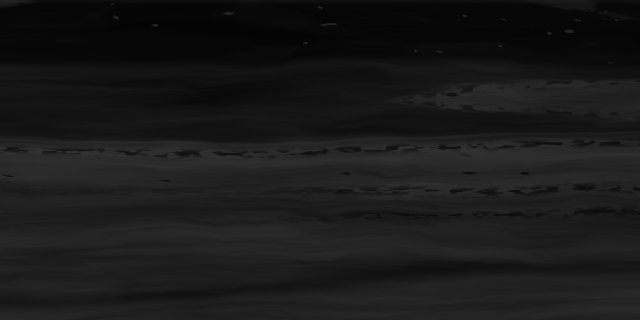
Write a Shadertoy shader that draws this texture.

```glsl
// Dark poured-paint marbling: charcoal layers stretched along the horizontal.
// Warped noise gives the streaks and curls; soft bands set the layer tones,
// and broken seams, a pale tongue, slits and flecks are laid over them.

float hash(vec2 p) {
    vec3 q = fract(vec3(p.xyx) * 0.1031);
    q += dot(q, q.yzx + 33.33);
    return fract((q.x + q.y) * q.z);
}

float noise(vec2 p) {
    vec2 cell = floor(p), f = fract(p);
    f = f * f * f * (f * (f * 6.0 - 15.0) + 10.0);
    float low = mix(hash(cell), hash(cell + vec2(1, 0)), f.x);
    float high = mix(hash(cell + vec2(0, 1)), hash(cell + vec2(1, 1)), f.x);
    return mix(low, high, f.y);
}

float fbm(vec2 p) {
    float sum = 0.0, amp = 0.533;
    for (int i = 0; i < 4; i++) {
        sum += amp * noise(p);
        p = mat2(1.98, 0.12, -0.12, 1.98) * p + 17.3;
        amp *= 0.5;
    }
    return sum;
}

// Soft horizontal band, 1 at its centre
float band(float y, float centre, float radius) {
    float d = (y - centre) / radius;
    return exp(-d * d);
}

// Thin bright filaments along the middle level of a noise field
float filaments(vec2 p, float sharpness) {
    return pow(1.0 - abs(2.0 * fbm(p) - 1.0), sharpness);
}

// Broken, pebbly line around a height
float seam(vec2 p, float height, float radius) {
    float grain = noise(p * vec2(26.0, 110.0)) * 0.6 + noise(p * vec2(60.0, 170.0)) * 0.4;
    return band(p.y, height, radius) * smoothstep(0.4, 0.65, grain);
}

// Scattered flat spots, one candidate per cell
float flecks(vec2 p, vec2 grid, float density, vec2 size) {
    vec2 g = p * grid, cell = floor(g);
    vec2 centre = 0.3 + 0.4 * vec2(hash(cell + 3.1), hash(cell + 8.7));
    vec2 d = (g - cell - centre) / grid;
    d.y += 0.12 * d.x;
    float scale = 0.5 + 0.6 * hash(cell + 21.4);
    float spot = 1.0 - smoothstep(0.55, 1.15, length(d / (size * scale)));
    return spot * step(hash(cell + 5.5), density);
}

void mainImage(out vec4 fragColor, in vec2 fragCoord) {
    const float BLACK = 0.025, DARK = 0.072, MID = 0.125, PALE = 0.153;
    vec2 p = fragCoord / iResolution.y;

    // Slow drift plus local curls
    vec2 drift = vec2(fbm(p * vec2(1.3, 3.5)), fbm(p * vec2(1.5, 4.0) + 40.0)) - 0.5;
    vec2 curl = vec2(fbm(p * vec2(3.0, 9.0) + drift * 3.0 + 9.0),
                     fbm(p * vec2(3.0, 10.0) + drift * 3.0 + 70.0)) - 0.5;
    vec2 q = p + drift * vec2(0.35, 0.07) + curl * vec2(0.22, 0.045);

    float streak = fbm(q * vec2(1.4, 19.0) + 5.0) - 0.5;
    float fine = fbm(q * vec2(4.0, 75.0) + 31.0) - 0.5;
    float thread = filaments(q * vec2(1.1, 13.0) + 60.0, 14.0);

    // Layer tones from bottom to top
    float level = p.y + drift.y * 0.05 + curl.y * 0.015;
    float tone = mix(MID, PALE, smoothstep(0.36, 0.43, level));
    tone = mix(tone, DARK, smoothstep(0.545, 0.605, level));
    tone = mix(tone, BLACK, smoothstep(0.785, 0.825, level));
    tone += 0.012 * band(level, 0.23, 0.06) + 0.014 * band(level, 0.04, 0.04);
    float lower = 1.0 - smoothstep(0.52, 0.6, level);

    // Pale tongue entering from the right
    float spread = smoothstep(1.1, 2.1, p.x);
    float halfHeight = 0.07 * sqrt(spread);
    float edge = halfHeight - abs(level - 0.69 - 0.015 * spread) + streak * 0.03;
    float tongue = smoothstep(-0.006, 0.014, edge) * smoothstep(1.1, 1.4, p.x);
    tone = mix(tone, PALE, tongue * 0.9);
    tone *= 1.0 - 0.5 * tongue * seam(vec2(p.x, edge), 0.012, 0.012);

    // Streaks and threads
    float contrast = mix(0.75, 0.5, max(lower, tongue));
    tone *= 1.0 + contrast * (streak * 1.5 + fine * 0.55);
    tone += thread * mix(0.012, -0.016, lower) * (1.0 - smoothstep(0.76, 0.82, level));

    // Dark fold rising through the bottom layer
    float fold = 0.075 + 0.09 * smoothstep(0.3, 1.7, p.x);
    tone *= 1.0 - 0.38 * band(level + streak * 0.04, fold, 0.022);

    // Light lip and broken dark seams
    tone += 0.035 * band(level, 0.576 + 0.01 * sin(p.x * 2.4 + 3.2), 0.005);
    tone *= 1.0 - 0.62 * seam(vec2(p.x, level), 0.545 + 0.01 * sin(p.x * 2.2 + 3.4), 0.011);
    float rightSide = smoothstep(0.75, 1.3, p.x);
    tone *= 1.0 - 0.6 * mix(0.25, 1.0, rightSide) * seam(vec2(p.x, level), 0.41, 0.014);
    tone *= 1.0 - 0.5 * seam(vec2(p.x, level), 0.315 + 0.025 * (p.x - 1.0), 0.012)
                * mix(0.2, 1.0, rightSide);

    // Small dark slits in the pale layers
    float slits = flecks(q, vec2(5.0, 16.0), 0.2, vec2(0.028, 0.0055));
    tone *= 1.0 - 0.6 * slits * max(band(level, 0.47, 0.06), tongue);

    // Grey wisps and flecks floating on the black layer
    float top = smoothstep(0.8, 0.84, level);
    float corner = max(1.0 - smoothstep(0.0, 0.35, p.x) , smoothstep(1.2, 1.9, p.x) * 0.6);
    float wisps = smoothstep(0.5, 0.68, fbm(q * vec2(4.0, 18.0) + 13.0));
    tone += top * wisps * (0.012 + 0.07 * corner * smoothstep(0.84, 0.9, p.y));
    tone += top * 0.11 * flecks(q, vec2(11.0, 25.0), 0.13, vec2(0.011, 0.005));
    tone += 0.035 * smoothstep(0.985, 1.0, p.y);

    fragColor = vec4(vec3(clamp(tone, 0.008, 0.2)), 1.0);
}
```
